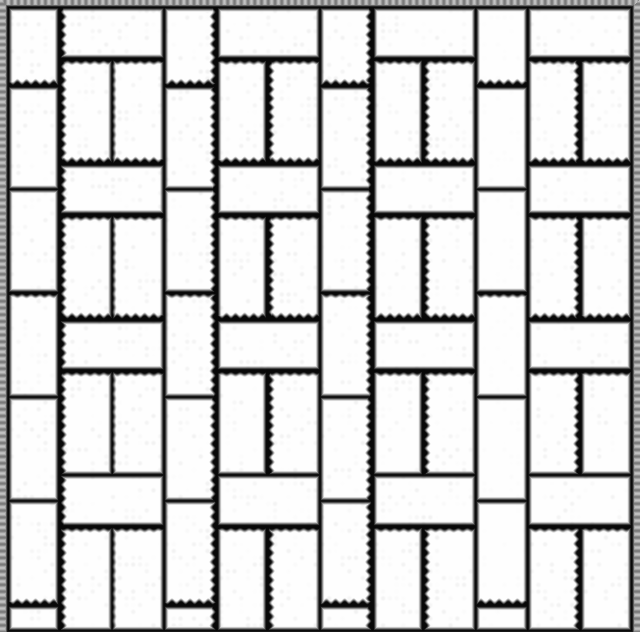
A Shadertoy shader for this pattern:

```glsl
// Black and white basket weave of bricks with toothed joints and a hatched grey rim.

const float UNIT = 0.08116;                  // brick width, in canvas widths
const vec2 ORIGIN = vec2(0.0130, 0.0117);    // top left corner of the weave
const float REPEAT = 3.0;                    // bricks per repeat
const float COUNT = 4.0;                     // repeats across and down
const float THIN = 0.043;                    // half widths of the joints, in bricks
const float HEAVY = 0.071;
const float SOFT = 0.046;
const float TOOTH_PERIOD = 0.175;
const float TOOTH_DEPTH = 0.026;
const float RIM_PERIOD = 0.13;
const float SPECK_SIZE = 0.13;
const float SPECK_DEPTH = 0.045;
const float INK = 0.03;
const float PAPER = 0.995;
const float TAU = 6.28319;

// Joint weight (0 thin, 1 heavy) and toothed side (sign), per repeat
const vec4 EDGE_WEIGHT = vec4(1.0, 0.9, 1.0, 0.2);
const vec4 EDGE_SIDE = vec4(1.0, -1.0, -1.0, 0.0);
const vec4 SPLIT_WEIGHT = vec4(0.0, 1.0, 0.9, 0.9);
const vec4 SPLIT_SIDE = vec4(0.3, 1.0, 1.0, -1.0);
const vec4 TOP_WEIGHT = vec4(0.1, 1.0, 1.0, 0.1);
const vec4 TOP_SIDE = vec4(0.0, -1.0, -1.0, 0.0);
const vec4 BASE_WEIGHT = vec4(0.8, 0.9, 0.8, 0.8);

float hash(vec2 p) {
    vec3 q = fract(vec3(p.xyx) * 0.1031);
    q += dot(q, q.yzx + 33.33);
    return fract((q.x + q.y) * q.z);
}

float pixelSize() {
    return 1.0 / (iResolution.x * UNIT);
}

// Brightness next to a joint: 0 on the line, 1 away from it
float joint(float d, float along, float weight, float side) {
    float teeth = cos(TAU * along / TOOTH_PERIOD);
    float growth = d * side > 0.0 ? abs(side) * TOOTH_DEPTH * teeth : 0.0;
    float halfWidth = mix(THIN, HEAVY, weight) + growth;
    float blur = max(SOFT, pixelSize());
    return smoothstep(halfWidth - blur, halfWidth + blur, abs(d));
}

// Faint grey specks scattered over the bricks
float specks(vec2 p) {
    vec2 cell = floor(p / SPECK_SIZE);
    vec2 local = fract(p / SPECK_SIZE) - 0.5;
    float depth = smoothstep(0.7, 1.0, hash(cell));
    return SPECK_DEPTH * depth * smoothstep(0.5, 0.1, length(local));
}

float weave(vec2 p) {
    vec2 tile = clamp(floor(p / REPEAT), 0.0, COUNT - 1.0);
    vec2 q = p - tile * REPEAT;
    int col = int(tile.x);
    int row = int(tile.y);

    // Long vertical joints on both sides of the narrow column
    float light = joint(min(q.x, REPEAT - q.x), p.y, 0.1, 0.0);
    light = min(light, joint(q.x - 1.0, p.y, EDGE_WEIGHT[col], EDGE_SIDE[col]));

    if (q.x < 1.0) {
        // Narrow column: upright bricks two units tall
        float index = clamp(floor((p.y - 0.5) / 2.0), 0.0, 5.0);
        bool toothed = index < 0.5 || index > 4.5;
        float bowed = index == 2.0 ? 0.5 : 0.0;
        float weight = toothed ? 0.9 : bowed;
        float side = toothed ? -1.0 : bowed;
        light = min(light, joint(p.y - 1.5 - 2.0 * index, p.x, weight, side));
    } else {
        // Wide column: a flat brick above a pair of upright ones
        float nearest = floor(p.y / REPEAT + 0.5);
        int top = int(nearest) & 3;
        light = min(light, joint(p.y - nearest * REPEAT, p.x, TOP_WEIGHT[top], TOP_SIDE[top]));
        light = min(light, joint(q.y - 1.0, p.x, BASE_WEIGHT[row], 0.5));
        if (q.y > 1.0) {
            light = min(light, joint(q.x - 2.0, p.y, SPLIT_WEIGHT[col], SPLIT_SIDE[col]));
        }
    }
    return light;
}

void mainImage(out vec4 fragColor, in vec2 fragCoord) {
    vec2 canvas = vec2(fragCoord.x, iResolution.y - fragCoord.y) / iResolution.x;
    vec2 p = (canvas - ORIGIN) / UNIT;

    // Signed distance to the outer frame
    vec2 fromCenter = abs(p - 0.5 * REPEAT * COUNT) - 0.5 * REPEAT * COUNT;
    float frame = max(fromCenter.x, fromCenter.y);

    // Bricks inside, the fourth narrow column left clean
    float clean = floor(p.x) == 9.0 ? 0.2 : 1.0;
    float inside = mix(INK, PAPER - clean * specks(p), weave(p));

    // Hatched rim outside
    float along = fromCenter.x > fromCenter.y ? p.y : p.x;
    float rim = 0.62 + 0.14 * cos(TAU * along / RIM_PERIOD);

    float shade = frame < 0.0 ? inside : rim;
    shade = min(shade, mix(INK, 1.0, joint(frame, along, 0.1, 0.0)));
    fragColor = vec4(vec3(shade), 1.0);
}
```
